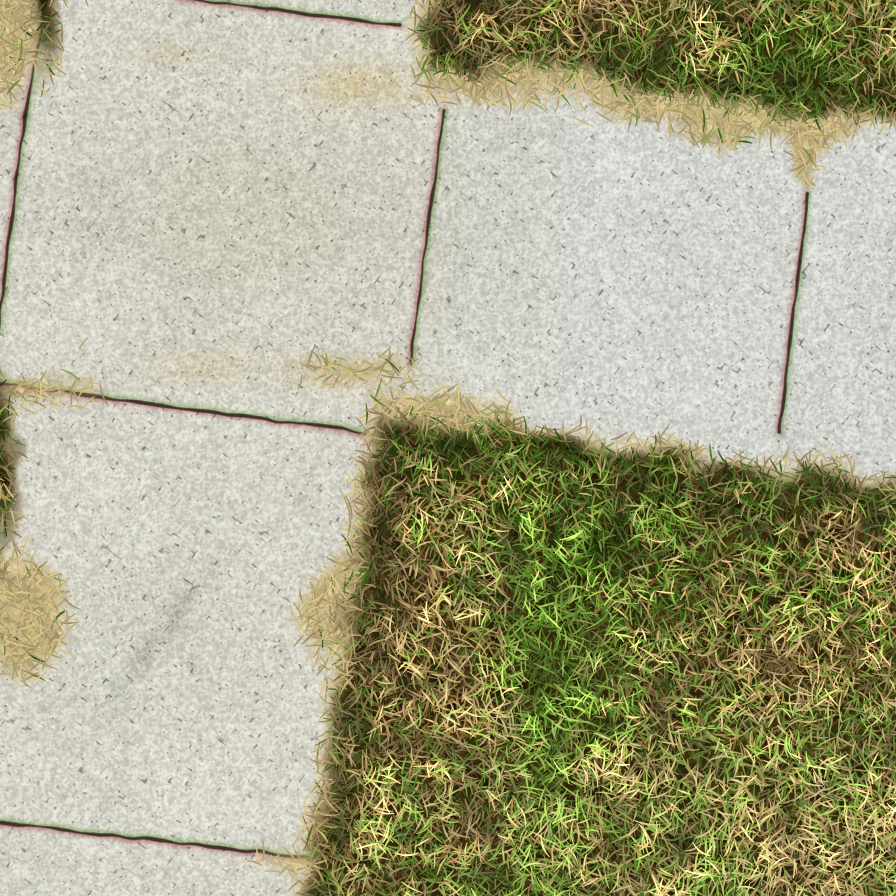
This texture is drawn by a Shadertoy shader. Its source:

```glsl
// Sunlit concrete slabs with dark seams, worn turf and dry straw edges.
// Implicit regions mark turf and straw; layered random blades grow from roots
// inside them, over speckled concrete built from value noise.
#define BLADE_CELL 0.017
#define BLADE_WIDTH 0.0011
#define BLADE_LAYERS 12
#define SEAM_WIDTH 0.0016
#define GRAIN 0.23
#define CONCRETE vec3(0.835, 0.83, 0.785)
#define SOIL vec3(0.18, 0.14, 0.04)
#define STRAW vec3(0.79, 0.71, 0.49)
#define BROWN vec3(0.42, 0.31, 0.16)
#define GREEN_DARK vec3(0.15, 0.29, 0.03)
#define GREEN_LIGHT vec3(0.64, 0.76, 0.36)

vec4 hash4(vec2 p) {
  vec4 q = fract(p.xyxy * vec4(0.1031, 0.1030, 0.0973, 0.1099));
  q += dot(q, q.wzxy + 33.33);
  return fract((q.xxyz + q.yzzw) * q.zywx);
}
float noise(vec2 p) {
  vec2 i = floor(p), f = fract(p), e = vec2(0, 1);
  f = f * f * (3.0 - 2.0 * f);
  return mix(mix(hash4(i).x, hash4(i + e.yx).x, f.x),
             mix(hash4(i + e).x, hash4(i + 1.0).x, f.x), f.y);
}
float fbm(vec2 p) {
  return 0.5 * noise(p) + 0.3 * noise(p * 2.1 + 7.0) + 0.2 * noise(p * 4.3 + 19.0);
}
float bump(float x, float c, float r) { x = (x - c) / r; return exp(-x * x); }
float glow(vec2 p, float x, float y, float rx, float ry) {
  return bump(p.x, x, rx) * bump(p.y, y, ry);
}
float oval(vec2 p, float x, float y, float rx, float ry) {
  return (1.0 - length((p - vec2(x, y)) / vec2(rx, ry))) * min(rx, ry);
}

// Inside distance of straw cover (x) and of lush turf (y).
vec2 cover(vec2 p) {
  p += 0.02 * (noise(p * 32.0) - 0.5);
  // Lower lawn
  float top = 0.576 - 0.115 * p.x + 0.012 * bump(p.x, 0.6, 0.1);
  float left = 0.344 + 0.14 * p.y;
  float lush = min(top - p.y, p.x - left);
  float straw = min(top + 0.009 + 0.034 * bump(p.x, 0.48, 0.08) - p.y,
                    p.x - left + 0.011 + 0.043 * bump(p.y, 0.325, 0.045));
  // Upper lawn with a ragged overhang
  float low = 0.922 - 0.05 * smoothstep(0.6, 0.92, p.x);
  float fringe = 0.034 + 0.018 * bump(p.x, 0.78, 0.05)
    + 0.055 * bump(p.x, 0.897, 0.015) - 0.03 * smoothstep(0.92, 1.0, p.x);
  lush = max(lush, min(p.y - low, p.x - 0.478));
  straw = max(straw, min(p.y - low + fringe, p.x - 0.464));
  // Patches along the left border and slab corners
  lush = max(lush, oval(p, 0.052, 1.0, 0.017, 0.07));
  lush = max(lush, oval(p, -0.003, 0.49, 0.021, 0.105));
  straw = max(straw, oval(p, 0.008, 0.97, 0.036, 0.08));
  straw = max(straw, oval(p, 0.015, 0.315, 0.06, 0.075));
  straw = max(straw, oval(p, 0.02, 0.567, 0.08, 0.012));
  straw = max(straw, oval(p, 0.4, 0.588, 0.05, 0.012));
  straw = max(straw, oval(p, 0.335, 0.04, 0.04, 0.012));
  return vec2(max(straw, lush), lush);
}
// Share of withered blades in the turf.
float dryness(vec2 p) {
  return 0.1 + 0.6 * noise(p * 15.0) + 0.42 * glow(p, 0.47, 0.28, 0.09, 0.22)
    + 0.45 * glow(p, 0.83, 0.26, 0.1, 0.05) + 0.4 * glow(p, 0.97, 0.39, 0.08, 0.05)
    + 0.35 * glow(p, 0.93, 0.05, 0.1, 0.07) + 0.45 * glow(p, 0.61, 0.98, 0.11, 0.06)
    + 0.3 * glow(p, 0.98, 0.93, 0.05, 0.06) - 0.35 * glow(p, 0.62, 0.28, 0.07, 0.15)
    - 0.4 * glow(p, 0.88, 0.92, 0.07, 0.04) - 0.3 * glow(p, 0.62, 0.49, 0.25, 0.025);
}
// Dark gap between slabs, tinted green on one side and pink on the other.
void seam(inout vec3 col, vec2 p, float ax, float ay, float bx, float by) {
  vec2 v = p + 0.003 * (noise(p * 55.0) - 0.5) - vec2(ax, ay), e = vec2(bx - ax, by - ay);
  float d = length(v - e * clamp(dot(v, e) / dot(e, e), 0.0, 1.0)), px = 1.0 / iResolution.y;
  float side = smoothstep(-0.002, 0.002, (e.x * v.y - e.y * v.x) / length(e));
  vec3 tint = mix(vec3(0.86, 0.64, 0.66), vec3(0.67, 0.82, 0.58), side);
  col *= mix(vec3(1), tint, bump(d, 0.0, 0.005));
  d -= SEAM_WIDTH * (0.5 + noise(p * 45.0));
  col = mix(col, vec3(0.2, 0.12, 0.12), 0.85 - 0.85 * smoothstep(-px, px, d));
}
vec3 concrete(vec2 p) {
  vec3 col = CONCRETE + 0.05 * (fbm(p * 9.0) - 0.5);
  col += vec3(-0.01, 0, 0.02) * smoothstep(0.4, 0.7, p.x);
  col -= vec3(0.035, 0.045, 0.065) * glow(p, 0.27, 0.76, 0.2, 0.14);
  // Straw dust and a grey scuff
  float dust = glow(p, 0.4, 0.905, 0.06, 0.025) + 0.8 * glow(p, 0.38, 0.585, 0.06, 0.02)
    + 0.5 * glow(p, 0.23, 0.59, 0.06, 0.02) + 0.4 * glow(p, 0.19, 0.94, 0.05, 0.015);
  col = mix(col, STRAW, 0.6 * min(dust, 1.0) * (0.4 + fbm(p * 60.0)));
  vec2 s = mat2(0.6, -0.8, 0.8, 0.6) * (p - vec2(0.18, 0.29));
  col -= 0.09 * glow(s, 0.0, 0.0, 0.075, 0.012) * (0.5 + noise(p * 50.0));
  // Fine grain and dark pits
  col += GRAIN * (0.7 * noise(s * 390.0 + 400.0) + 0.3 * noise(s * 170.0 + 300.0) - 0.5);
  col -= 0.25 * smoothstep(0.84, 0.98, noise(s * 240.0 + 350.0));
  seam(col, p, 0.045, 0.96, 0.028, 0.87);
  seam(col, p, 0.028, 0.87, -0.003, 0.63);
  seam(col, p, 0.495, 0.876, 0.458, 0.594);
  seam(col, p, 0.902, 0.785, 0.87, 0.518);
  seam(col, p, 0.2, 1.003, 0.445, 0.971);
  seam(col, p, 0.0, 0.572, 0.41, 0.517);
  seam(col, p, 0.0, 0.082, 0.35, 0.042);
  return col;
}
// Paints one blade, rooted at random in its cell, over the colour.
void blade(inout vec3 col, vec2 p, vec2 id, vec2 shift, float layer) {
  vec4 h = hash4(id), r = hash4(id + 91.7);
  vec2 root = (id + h.xy - shift) * BLADE_CELL;
  float a = 0.25 + 2.9 * h.z, px = 0.7 / iResolution.y;
  vec2 v = mat2(cos(a), -sin(a), sin(a), cos(a)) * (p - root);
  v.y += (h.w - 0.5) * 40.0 * v.x * v.x;
  float t = abs(v.x) / (BLADE_CELL * mix(0.4, 0.9, r.x));
  float mask = 1.0 - smoothstep(-px, px, abs(v.y) - BLADE_WIDTH * (1.0 - 0.6 * t));
  mask *= 1.0 - smoothstep(0.85, 1.0, t);
  if (mask < 0.01) return;
  vec2 c = cover(root);
  mask *= step(r.y, smoothstep(-0.012, 0.022, c.x));
  float turf = smoothstep(-0.016, 0.02, c.y);
  float dry = step(r.z, mix(0.95, dryness(root), turf));
  float sun = 0.35 * root.x * (1.0 - smoothstep(0.0, 0.35, root.y));
  float light = clamp(r.w * 0.95 + 0.3 * layer - 0.15 + sun, 0.0, 1.0);
  vec3 tone = mix(mix(GREEN_DARK, GREEN_LIGHT, light),
    mix(mix(STRAW * 0.75, BROWN, turf), STRAW * 1.12, light), dry);
  float shade = mix(0.75, 1.05, smoothstep(0.01, 0.07, c.y)) * (0.6 + 0.85 * noise(root * 42.0));
  col = mix(col, tone * mix(1.0, shade * (0.6 + 0.5 * layer), turf), 0.95 * mask);
}
void mainImage(out vec4 fragColor, in vec2 fragCoord) {
  vec2 p = fragCoord / iResolution.xy, area = cover(p);
  vec3 col = concrete(p);
  // Ground beneath the blades
  col = mix(col, STRAW * (0.65 + 0.65 * fbm(p * 120.0)), 0.75 * smoothstep(-0.012, 0.02, area.x));
  col = mix(col, SOIL * (0.4 + 1.4 * fbm(p * 80.0)), smoothstep(-0.008, 0.016, area.y));
  for (int k = 0; k < BLADE_LAYERS * 9 && area.x > -0.05; k++) {
    float layer = float(k / 9);
    vec2 shift = 10.0 + layer * vec2(17.37, 30.05);
    vec2 id = floor(p / BLADE_CELL + shift) + vec2(k % 3 - 1, k / 3 % 3 - 1);
    blade(col, p, id, shift, layer / float(BLADE_LAYERS));
  }
  fragColor = vec4(clamp(col, 0.0, 1.0), 1);
}
```
